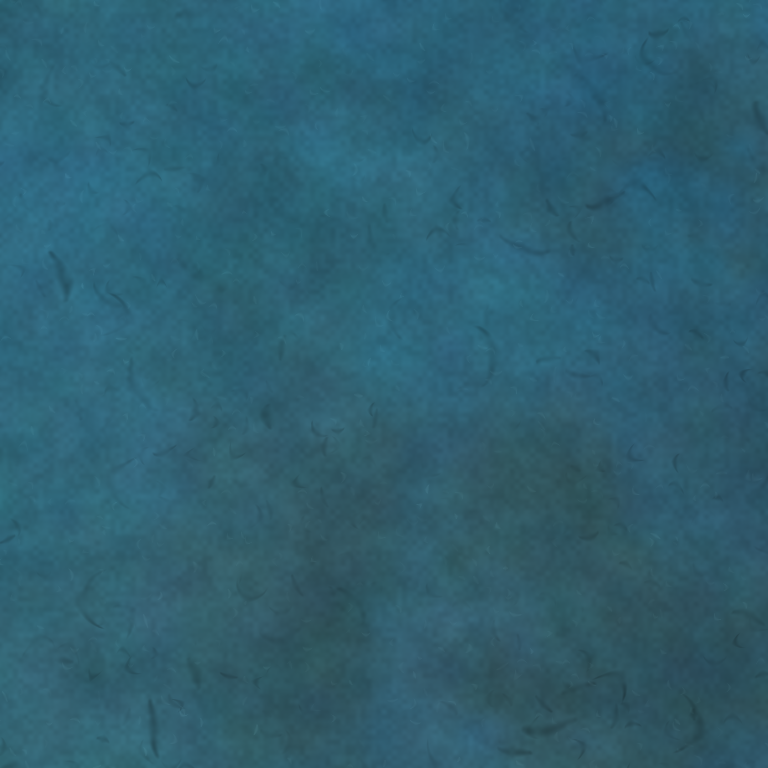
Reproduce this texture procedurally as a Shadertoy shader.

```glsl
float hash(vec2 p) {
    return fract(sin(dot(p, vec2(127.1, 311.7))) * 43758.5453);
}

float noise(vec2 p) {
    vec2 i = floor(p), f = fract(p);
    f = f * f * (3.0 - 2.0 * f);
    return mix(mix(hash(i), hash(i + vec2(1, 0)), f.x),
               mix(hash(i + vec2(0, 1)), hash(i + vec2(1, 1)), f.x), f.y);
}

float fbm(vec2 p) {
    float sum = 0.0, weight = 0.533;
    for (int i = 0; i < 4; i++) {
        sum += weight * noise(p);
        p = mat2(1.6, 1.2, -1.2, 1.6) * p + 7.3;
        weight *= 0.5;
    }
    return sum;
}

// Soft, bent strokes scattered one per cell, mostly falling to the right
float fibres(vec2 p, float seed, float share, float halfLength, float width) {
    vec2 cell = floor(p);
    float ink = 0.0;
    for (int y = -1; y <= 1; y++) {
        for (int x = -1; x <= 1; x++) {
            vec2 id = cell + vec2(x, y);
            vec2 key = id + seed;
            if (hash(key) > share) continue;
            vec2 centre = id + vec2(hash(key + 17.3), hash(key + 41.9));
            float angle = -0.8 + 2.2 * (hash(key + 63.1) - 0.5);
            float size = halfLength * mix(0.4, 1.0, hash(key + 88.7));
            vec2 q = p - centre;
            q = vec2(dot(q, vec2(cos(angle), sin(angle))),
                     dot(q, vec2(-sin(angle), cos(angle))));
            q.y += (hash(key + 29.5) - 0.5) * 1.6 * q.x * q.x / size;
            float along = clamp(abs(q.x) / size, 0.0, 1.0);
            float d = length(vec2(max(abs(q.x) - size, 0.0), q.y));
            float stroke = 1.0 - smoothstep(0.0, width * (1.3 - 0.7 * along), d);
            ink = max(ink, stroke * mix(0.4, 1.0, hash(key + 52.4)));
        }
    }
    return ink;
}

void mainImage(out vec4 fragColor, in vec2 fragCoord) {
    vec2 uv = fragCoord / iResolution.xy;
    float cloud = fbm(uv * 3.0 + 11.0) - 0.5;
    float mottle = fbm(uv * 9.0 + 31.0) - 0.5;

    // Broad wash: blue above, teal at the left, grey below
    vec3 blue = vec3(0.170, 0.390, 0.500);
    vec3 teal = vec3(0.185, 0.415, 0.485);
    vec3 slate = vec3(0.198, 0.365, 0.435);
    vec3 olive = vec3(0.195, 0.335, 0.365);
    vec3 color = mix(teal, blue, smoothstep(0.0, 1.0, 0.55 * uv.x + 0.45 * uv.y + cloud));
    float lower = smoothstep(0.25, 0.85, 1.0 - uv.y + 0.25 * (uv.x - 0.5) + 0.6 * cloud);
    color = mix(color, slate, lower * 0.9);

    // Olive stains toward the lower right, a pale corner at the lower left
    float stainZone = smoothstep(0.35, 1.0, 0.65 * uv.x + 0.8 * (1.0 - uv.y));
    float stain = smoothstep(-0.12, 0.18, fbm(uv * 5.5 + 53.0) - 0.5);
    color = mix(color, olive, stainZone * stain * 0.85);
    float corner = 1.0 - smoothstep(0.05, 0.45, length(uv * vec2(0.8, 1.4)));
    color = mix(color, vec3(0.205, 0.410, 0.465), corner * 0.8);
    color *= 1.0 - 0.10 * smoothstep(0.75, 1.0, uv.x) * smoothstep(0.95, 0.6, uv.y);

    // Mottling and soft paper grain
    color *= 1.0 + 0.22 * mottle + 0.12 * cloud;
    color *= 1.0 + 0.17 * (fbm(uv * 34.0) - 0.5);
    color *= 1.0 + 0.10 * (noise(uv * 150.0 + 5.0) - 0.5);
    color += 0.018 * (vec3(noise(uv * 26.0), noise(uv * 24.0 + 40.0), noise(uv * 22.0 + 80.0)) - 0.5);

    // Dark fibres gathered in patches, and faint pale flecks
    vec2 warped = uv + 0.012 * (vec2(noise(uv * 30.0), noise(uv * 30.0 + 60.0)) - 0.5);
    float patches = smoothstep(0.35, 0.6, fbm(uv * 7.0 + 71.0));
    float broken = mix(0.35, 1.0, noise(uv * 70.0 + 13.0));
    float large = fibres(warped * 10.0, 3.0, 0.38, 0.36, 0.085);
    float small = fibres(warped * 26.0, 19.0, 0.45, 0.36, 0.15);
    float pale = fibres(warped * 44.0, 37.0, 0.30, 0.28, 0.13);
    color *= 1.0 - 0.27 * large * broken * mix(0.45, 1.0, patches);
    color *= 1.0 - 0.19 * small * broken * patches;
    color += vec3(0.035, 0.045, 0.045) * pale * broken;

    fragColor = vec4(color, 1.0);
}
```
